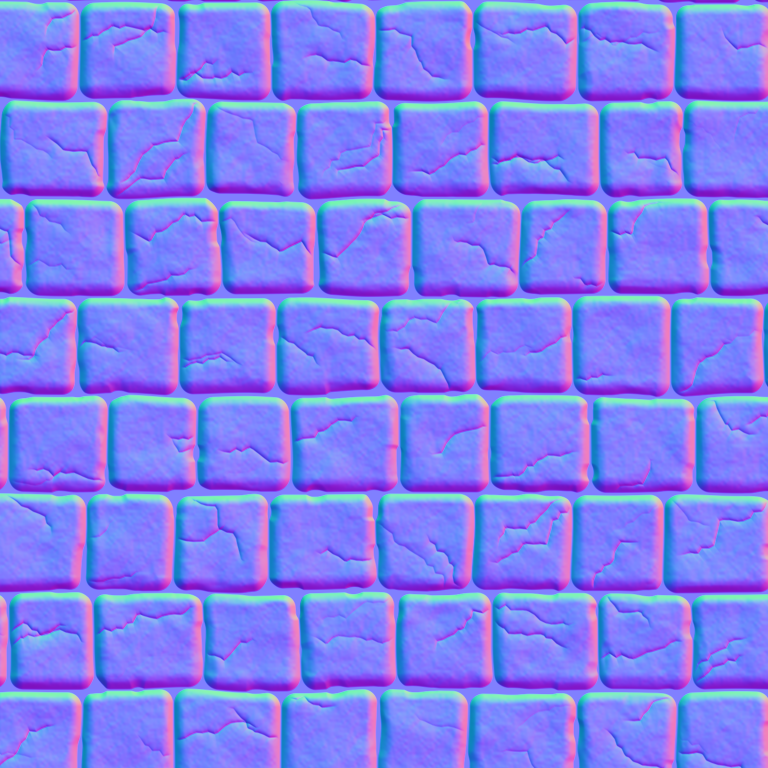
Give the GLSL for this texture map, as a WebGL 1 fragment shader.

```glsl
precision highp float;
// Tangent-space normal map of worn, cracked stone blocks laid in staggered rows.

uniform vec2 u_resolution;

#define CELLS 7.81          // blocks across and down
#define TOP_OFFSET 0.02     // first row joint below the top edge
#define JOINT_JITTER 0.15   // random shift of the upright joints
#define GAP 0.007           // smallest inset of a block
#define CORNER 0.14         // corner radius
#define BEVEL 0.14          // width of the rounded rim
#define RIM_HEIGHT 0.105
#define WAVE 0.05           // waviness of the joints
#define GRAIN 0.013         // surface roughness
#define CRACK_DEPTH 0.027
#define SAMPLE_STEP 0.009   // spacing of the slope samples

float hash(vec2 p) {
    vec3 q = fract(vec3(p.xyx) * 0.1031);
    q += dot(q, q.yzx + 33.33);
    return fract((q.x + q.y) * q.z);
}

float noise(vec2 p) {
    vec2 i = floor(p), f = fract(p);
    f = f * f * (3.0 - 2.0 * f);
    return mix(mix(hash(i), hash(i + vec2(1.0, 0.0)), f.x),
               mix(hash(i + vec2(0.0, 1.0)), hash(i + 1.0), f.x), f.y);
}

// Angular one-dimensional noise for crack paths
float zigzag(float x, float seed) {
    float i = floor(x);
    return mix(hash(vec2(i, seed)), hash(vec2(i + 1.0, seed)), x - i) - 0.5;
}

float roundBox(vec2 p, vec2 halfSize, float r) {
    vec2 q = abs(p) - halfSize + r;
    return length(max(q, 0.0)) + min(max(q.x, q.y), 0.0) - r;
}

// Rows alternate between two shifts; the third row steps once more
float rowShift(float row) {
    float k = row < 3.0 ? row : mod(row - 3.0, 2.0);
    return 0.82 + 0.21 * k;
}

float joint(float i, float row) {
    return i + JOINT_JITTER * (hash(vec2(i + 31.0, row + 57.0)) - 0.5);
}

// Jagged grooves, steep on one side and sloping on the other
float cracks(vec2 q, vec2 id) {
    float depth = 0.0;
    for (int n = 0; n < 2; n++) {
        float seed = 11.0 + 17.0 * float(n) + 3.7 * id.x + 41.0 * id.y;
        float a = mix(-0.85, 0.85, hash(vec2(seed, 1.0)));
        vec2 offset = vec2(hash(vec2(seed, 2.0)), hash(vec2(seed, 3.0))) - 0.5;
        vec2 c = q - offset * vec2(0.3, 0.6);
        c = mat2(cos(a), -sin(a), sin(a), cos(a)) * c;
        c.x *= hash(vec2(seed, 4.0)) < 0.5 ? -1.0 : 1.0;
        float path = 0.2 * zigzag(c.x * 5.0, seed) + 0.045 * zigzag(c.x * 17.0, seed + 5.0);
        float d = (c.y - path) * 0.85;
        float groove = d > 0.0 ? exp(-d / 0.018) : exp(d / 0.045);
        float end = mix(-0.1, 0.35, hash(vec2(seed, 6.0)));
        float fade = 1.0 - smoothstep(end - 0.12, end + 0.05, c.x);
        float strength = smoothstep(0.1, 0.6, hash(vec2(seed, 7.0)));
        depth += groove * fade * strength;
    }
    return depth * CRACK_DEPTH;
}

float surface(vec2 p) {
    float h = 0.045 * noise(p * 2.7 + 40.0);
    float amp = GRAIN, freq = 6.5;
    for (int i = 0; i < 3; i++) {
        h += amp * noise(p * freq + 90.0);
        amp *= 0.47;
        freq *= 2.15;
    }
    return h;
}

float height(vec2 p) {
    // Wavy joints, with small bites along the rim
    vec2 w = p + WAVE * (vec2(noise(p * 1.6 + 12.0), noise(p * 1.6 + 71.0)) - 0.5);
    float down = CELLS - TOP_OFFSET - w.y;
    float row = floor(down);
    float x = w.x - rowShift(row) + 2.0;

    // Find the block that holds this point
    float i = floor(x);
    if (x < joint(i, row)) i -= 1.0;
    else if (x > joint(i + 1.0, row)) i += 1.0;
    float left = joint(i, row), right = joint(i + 1.0, row);
    vec2 id = vec2(i + 5.0, row + 5.0);
    vec2 q = vec2(x - 0.5 * (left + right), 0.5 - (down - row));
    vec2 inset = GAP + vec2(0.007, 0.018) * vec2(hash(id + 3.0), hash(id + 8.0));
    float d = -roundBox(q, vec2(0.5 * (right - left), 0.5) - inset, CORNER);
    d -= 0.022 * smoothstep(0.55, 0.9, noise(p * 5.0 + 23.0));

    // Rounded rim, broader toward the lower side
    float t = clamp(d / (BEVEL * (1.0 - 0.5 * q.y)), 0.0, 1.0);
    float rim = RIM_HEIGHT * (1.0 - pow(1.0 - t, 2.6));
    float face = surface(p) - 0.025 - cracks(q, id);
    return max(rim + face * smoothstep(0.0, 0.45, t), 0.0);
}

vec3 normalColor(vec2 p) {
    vec2 e = vec2(SAMPLE_STEP, 0.0);
    vec2 slope = vec2(height(p + e) - height(p - e),
                      height(p + e.yx) - height(p - e.yx)) / (2.0 * SAMPLE_STEP);
    return normalize(vec3(-slope, 1.0)) * 0.5 + 0.5;
}

void main() {
    // Average four samples per pixel to smooth the edges
    vec3 color = vec3(0.0);
    for (int k = 0; k < 4; k++) {
        vec2 sub = vec2(mod(float(k), 2.0), floor(float(k) * 0.5)) * 0.5 - 0.25;
        color += normalColor((gl_FragCoord.xy + sub) / u_resolution * CELLS);
    }
    gl_FragColor = vec4(color * 0.25, 1.0);
}
```
